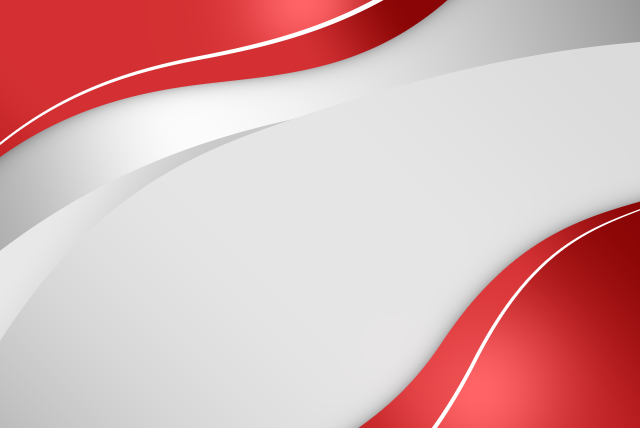
Give the GLSL for this background, as a WebGL 1 fragment shader.

```glsl
precision highp float;
// Layered silver waves with glossy red corner swooshes and white accent lines.

uniform vec2 u_resolution;

#define RED vec3(0.83, 0.19, 0.20)
#define DEEP_RED vec3(0.54, 0.02, 0.02)
#define CRIMSON vec3(0.74, 0.12, 0.13)
#define GLOW_RED vec3(1.0, 0.39, 0.40)
#define ACCENT vec3(1.0)
#define SHADOW_SIZE 0.016
#define SHADOW_DEPTH 0.25

// Cubic height over x between two points: returns (height, slope).
vec2 hermite(float x, vec2 a, vec2 b, float slopeA, float slopeB) {
  float h = b.x - a.x;
  float rise = b.y - a.y;
  float t = (x - a.x) / h;
  float c1 = slopeA * h;
  float c2 = 3.0 * rise - (2.0 * slopeA + slopeB) * h;
  float c3 = (slopeA + slopeB) * h - 2.0 * rise;
  return vec2(a.y + t * (c1 + t * (c2 + t * c3)),
              (c1 + t * (2.0 * c2 + 3.0 * t * c3)) / h);
}

// Approximate signed distance to a smooth curve through a, b, c; positive above.
float curveDistance(vec2 p, vec2 a, vec2 b, vec2 c, vec3 slopes) {
  vec2 curve = p.x < b.x ? hermite(p.x, a, b, slopes.x, slopes.y)
                         : hermite(p.x, b, c, slopes.y, slopes.z);
  return (p.y - curve.x) * inversesqrt(1.0 + curve.y * curve.y);
}

float coverage(float d) {
  return clamp(d * u_resolution.y + 0.5, 0.0, 1.0);
}

float stroke(float d, float halfWidth) {
  return coverage(halfWidth - abs(d));
}

float softGlow(vec2 p, vec2 center, float radius) {
  vec2 q = (p - center) / radius;
  return exp(-dot(q, q));
}

// Darkening outside a shape whose inside distance is positive.
float shadow(float d) {
  return 1.0 - SHADOW_DEPTH * exp(-max(-d, 0.0) / SHADOW_SIZE);
}

// Brushed silver at the back, brightest left of the middle.
float backSilver(vec2 p) {
  float along = dot(p, vec2(0.94, 0.34));
  float light = mix(0.68, 0.985, smoothstep(0.08, 0.65, along));
  return light - 0.385 * pow(max(along - 0.68, 0.0) / 1.07, 1.5);
}

float bandSilver(vec2 p) {
  return mix(0.91, 0.79, smoothstep(-0.2, 0.02, dot(p, vec2(0.8, -0.6))));
}

float frontSilver(vec2 p) {
  float along = dot(p, vec2(0.7));
  float dim = 1.0 - clamp(along / 0.75, 0.0, 1.0);
  return 0.898 - 0.163 * dim * dim - 0.04 * smoothstep(1.0, 1.65, along);
}

vec3 topRed(vec2 p, float inner) {
  float dark = smoothstep(0.62, 0.95, p.x + 0.6 * (p.y - 1.0));
  vec3 color = mix(RED, DEEP_RED, dark * mix(1.0, 0.6, inner));
  color = mix(color, CRIMSON, 0.7 * (1.0 - smoothstep(0.0, 0.3, p.x + p.y - 0.6)));
  return mix(color, GLOW_RED, inner * softGlow(p, vec2(0.71, 1.0), 0.14));
}

vec3 bottomRed(vec2 p, float inner) {
  float diagonal = p.x + p.y;
  vec3 rim = mix(RED, DEEP_RED, smoothstep(1.55, 2.05, diagonal));
  rim = mix(CRIMSON, rim, smoothstep(0.82, 1.1, diagonal));
  vec3 body = mix(CRIMSON, DEEP_RED, smoothstep(1.35, 2.0, diagonal));
  float glow = softGlow(p, vec2(1.12, 0.085), 0.21) * mix(0.6, 1.0, inner);
  return mix(mix(rim, body, inner), GLOW_RED, glow);
}

void main() {
  vec2 p = gl_FragCoord.xy / u_resolution * vec2(1.5, 1.0);

  // Wave edges
  vec2 bandCurve = hermite(p.x, vec2(0.0, 0.414), vec2(0.684, 0.721), 0.76, 0.22);
  float band = (bandCurve.x - p.y) * inversesqrt(1.0 + bandCurve.y * bandCurve.y);
  float front = -curveDistance(p, vec2(0.0, 0.203), vec2(0.684, 0.721),
                               vec2(1.5, 0.902), vec3(1.55, 0.34, 0.08));
  float top = curveDistance(p, vec2(0.0, 0.633), vec2(0.488, 0.805),
                            vec2(1.049, 1.0), vec3(0.71, 0.115, 0.87));
  float topLine = curveDistance(p, vec2(0.0, 0.664), vec2(0.469, 0.865),
                                vec2(0.879, 0.996), vec3(0.80, 0.19, 0.53));
  float bottom = -curveDistance(p, vec2(0.84, 0.0), vec2(1.035, 0.199),
                                vec2(1.5, 0.529), vec3(0.72, 1.5, 0.28));
  float bottomLine = -curveDistance(p, vec2(1.018, 0.0), vec2(1.113, 0.158),
                                    vec2(1.5, 0.51), vec3(1.4, 1.95, 0.38));

  // Silver layers
  float silver = backSilver(p) * shadow(top);
  silver = mix(silver, bandSilver(p), coverage(band));
  silver = mix(silver, frontSilver(p), coverage(front));
  vec3 color = vec3(silver * shadow(bottom));
  color.r += 0.008 * softGlow(p, vec2(0.93, 0.17), 0.17);

  // Red corners with tapering accent lines
  vec3 topColor = mix(topRed(p, coverage(topLine)), ACCENT,
                      stroke(topLine, mix(0.0025, 0.006, p.x / 0.88)));
  color = mix(color, topColor, coverage(top));
  float taper = clamp((p.x - 1.02) / 0.48, 0.0, 1.0);
  vec3 bottomColor = mix(bottomRed(p, coverage(bottomLine)), ACCENT,
                         stroke(bottomLine, mix(0.005, 0.0015, taper)));
  color = mix(color, bottomColor, coverage(bottom));

  gl_FragColor = vec4(color, 1.0);
}
```
